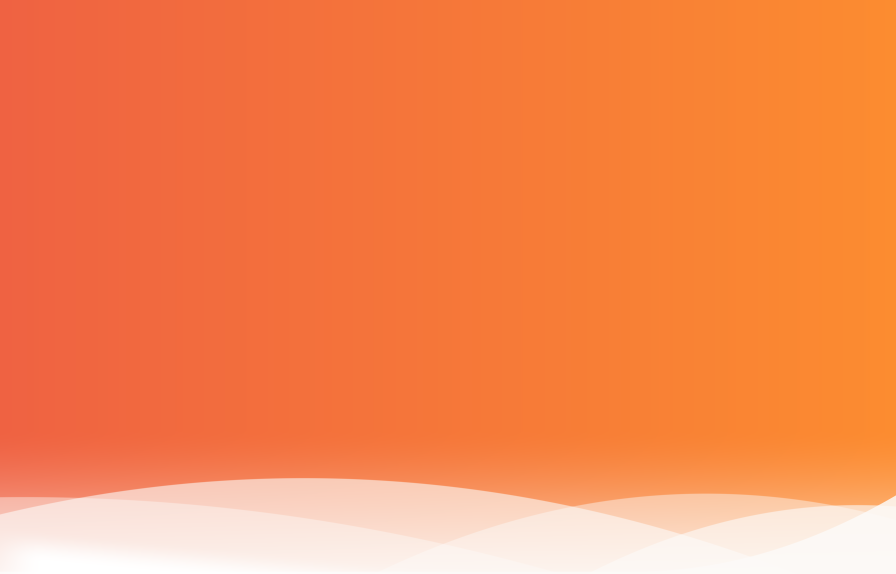
This background is drawn by a WebGL 1 fragment shader. Its source:

```glsl
precision highp float;
uniform vec2 u_resolution;

const vec3 SKY_LEFT = vec3(0.937, 0.384, 0.259);
const vec3 SKY_RIGHT = vec3(0.988, 0.549, 0.188);
const vec3 MIST = vec3(0.988, 0.980, 0.972);

// Hills: crest x, crest y, curvature, opacity
const vec4 HILL_LEFT = vec4(0.026, 0.134, 0.372, 0.42);
const vec4 HILL_WIDE = vec4(0.339, 0.167, 0.551, 0.60);
const vec4 HILL_RIGHT = vec4(0.788, 0.140, 1.020, 0.45);
const vec4 HILL_CORNER = vec4(0.957, 0.120, 1.320, 0.62);
// Upward sweep: foot x, foot y, curvature, opacity
const vec4 SWEEP = vec4(0.708, 0.004, 1.560, 0.85);

const float GLOW_TOP = 0.25;
const float GLOW_STRENGTH = 0.75;
const float GLOW_POWER = 1.6;
const float BLOOM_HEIGHT = 0.055;
const float BLOOM_WIDTH = 0.36;
const float BLOOM_BLUR = 0.028;

// Antialiased coverage below a curve
float below(float y, float height) {
    float softness = 0.75 / u_resolution.y;
    return smoothstep(-softness, softness, height - y);
}

float hill(vec2 uv, vec4 shape) {
    float offset = uv.x - shape.x;
    return shape.w * below(uv.y, shape.y - shape.z * offset * offset);
}

float sweep(vec2 uv, vec4 shape) {
    float offset = max(uv.x - shape.x, 0.0);
    return shape.w * below(uv.y, shape.y + shape.z * offset * offset);
}

void main() {
    vec2 uv = gl_FragCoord.xy / u_resolution;
    vec3 color = mix(SKY_LEFT, SKY_RIGHT, uv.x);

    // Pale haze rising from the ground
    float haze = clamp(1.0 - uv.y / GLOW_TOP, 0.0, 1.0);
    color = mix(color, vec3(1.0), GLOW_STRENGTH * pow(haze, GLOW_POWER));

    // Overlapping translucent hills
    color = mix(color, MIST, hill(uv, HILL_LEFT));
    color = mix(color, MIST, hill(uv, HILL_WIDE));
    color = mix(color, MIST, hill(uv, HILL_RIGHT));
    color = mix(color, MIST, hill(uv, HILL_CORNER));
    color = mix(color, MIST, sweep(uv, SWEEP));

    // Soft white bloom in the lower left
    float bloomEdge = BLOOM_HEIGHT * (1.0 - uv.x / BLOOM_WIDTH);
    float bloom = smoothstep(-BLOOM_BLUR, BLOOM_BLUR, bloomEdge - uv.y);
    bloom *= smoothstep(-0.02, 0.05, uv.x);
    color = mix(color, vec3(1.0), bloom);

    gl_FragColor = vec4(color, 1.0);
}
```
